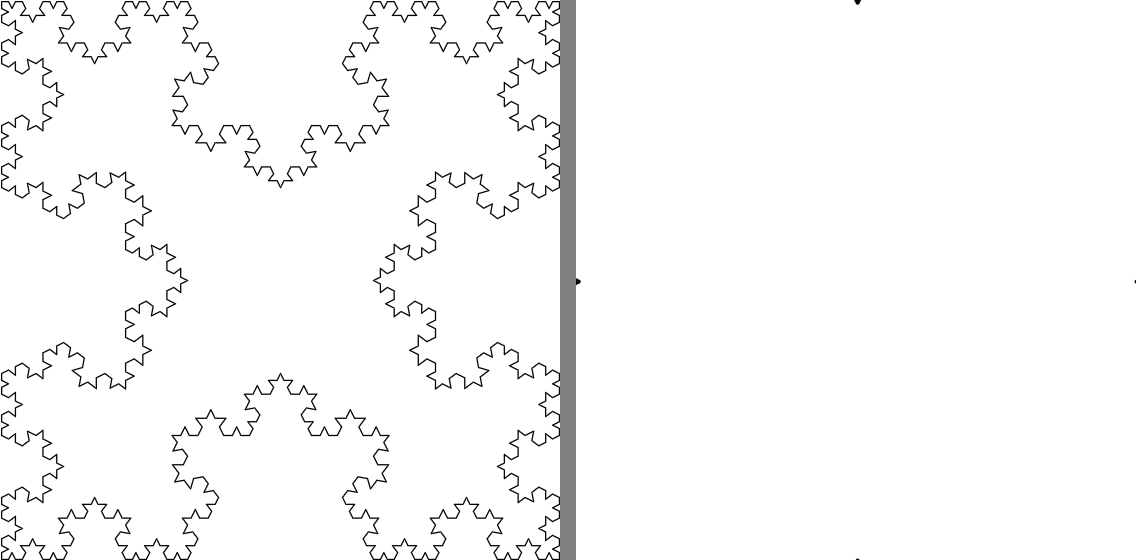
Left: the whole. Right: its middle third, enlarged.
This pattern is drawn by a WebGL 1 fragment shader. Its source:

```glsl
precision highp float;

uniform vec2 u_resolution;

const vec3 PAPER = vec3(1.0);
const vec3 INK = vec3(0.02);
const int DEPTH = 4;
const float SIDE = 510.0 / 512.0;
const float LINE_WIDTH = 1.2 / 512.0;
const vec2 CENTER_SHIFT = vec2(0.5, -0.5) / 512.0;

// Distance to a unit segment centred on the x axis
float segmentDistance(vec2 p) {
  return length(vec2(max(abs(p.x) - 0.5, 0.0), p.y));
}

// Koch curve over a unit base, with spikes one third of the base high
float kochDistance(vec2 p) {
  vec2 joint = vec2(1.0 / 6.0, 0.0);
  vec2 apex = vec2(0.0, 1.0 / 3.0);
  float slantLength = distance(joint, apex);
  vec2 along = (joint - apex) / slantLength;
  vec2 outward = vec2(-along.y, along.x);
  float scale = 1.0;

  for (int i = 0; i < DEPTH; i++) {
    p.x = abs(p.x);
    vec2 fromJoint = p - joint;
    // The bisector at the joint separates the flat and slanted parts
    if (fromJoint.x > dot(fromJoint, -along)) {
      p = (p - vec2(1.0 / 3.0, 0.0)) * 3.0;
      scale /= 3.0;
    } else {
      vec2 q = p - 0.5 * (joint + apex);
      p = vec2(dot(q, along), dot(q, outward)) / slantLength;
      scale *= slantLength;
    }
  }
  return segmentDistance(p) * scale;
}

// Four inward curves, folded onto one side of the square
float snowflakeSquare(vec2 p, float side) {
  p = abs(p);
  vec2 folded = vec2(min(p.x, p.y), max(p.x, p.y));
  vec2 local = vec2(folded.x, 0.5 * side - folded.y) / side;
  return kochDistance(local) * side;
}

float strokeCoverage(float dist, float width, float pixel) {
  return clamp((0.5 * width - dist) / pixel + 0.5, 0.0, 1.0);
}

void main() {
  float canvas = min(u_resolution.x, u_resolution.y);
  vec2 p = (gl_FragCoord.xy - 0.5 * u_resolution) / canvas - CENTER_SHIFT;
  float dist = snowflakeSquare(p, SIDE);
  float ink = strokeCoverage(dist, LINE_WIDTH, 1.0 / canvas);
  gl_FragColor = vec4(mix(PAPER, INK, ink), 1.0);
}
```
